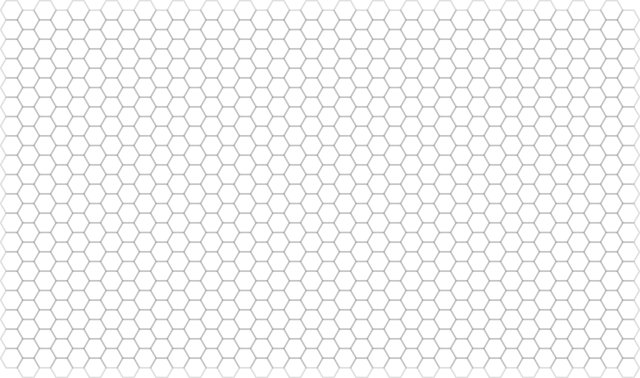
A Shadertoy shader for this pattern:

```glsl
#define COLUMNS 38.0
#define ROWS 19.0
#define MARGIN 0.05        // gap around the grid, in hexagon sides
#define LINE_WIDTH 0.146   // stroke width, in hexagon sides
#define LINE_ALPHA 0.125   // opacity of one stroke; shared edges get two
#define SOFTNESS 0.7       // edge blur, in pixels
#define PAPER vec3(1.0)
#define INK vec3(0.0)

const float APOTHEM = 0.8660254;
const float ROW_PITCH = 2.0 * APOTHEM;
const float COLUMN_PITCH = 1.5;

// Signed distance to a flat-topped hexagon of side 1
float hexDistance(vec2 p) {
    p = abs(p);
    return max(p.y, dot(p, vec2(APOTHEM, 0.5))) - APOTHEM;
}

// Even columns sit half a row higher than odd ones
float columnBase(float column) {
    return APOTHEM * (mod(column, 2.0) < 0.5 ? 2.0 : 1.0);
}

bool insideGrid(vec2 cell) {
    return all(greaterThanEqual(cell, vec2(0.0)))
        && all(lessThan(cell, vec2(COLUMNS, ROWS)));
}

void mainImage(out vec4 fragColor, in vec2 fragCoord) {
    // Fit the whole grid to the canvas, measured in hexagon sides
    vec2 gridSize = vec2(COLUMNS * COLUMN_PITCH + 0.5, (ROWS + 0.5) * ROW_PITCH);
    vec2 canvasSize = gridSize + 2.0 * MARGIN;
    vec2 p = fragCoord / iResolution.xy * canvasSize - MARGIN;
    float blur = SOFTNESS * canvasSize.y / iResolution.y;

    // Overlay the translucent outlines of all nearby hexagons
    float transmission = 1.0;
    float nearColumn = floor((p.x - 1.0) / COLUMN_PITCH + 0.5);
    for (int i = -1; i <= 1; i++) {
        float column = nearColumn + float(i);
        float base = columnBase(column);
        float nearRow = floor((p.y - base) / ROW_PITCH + 0.5);
        for (int j = -1; j <= 1; j++) {
            vec2 cell = vec2(column, nearRow + float(j));
            if (!insideGrid(cell)) continue;
            vec2 center = vec2(1.0, base) + cell * vec2(COLUMN_PITCH, ROW_PITCH);
            float edge = abs(hexDistance(p - center)) - 0.5 * LINE_WIDTH;
            float stroke = 1.0 - smoothstep(-blur, blur, edge);
            transmission *= 1.0 - LINE_ALPHA * stroke;
        }
    }

    fragColor = vec4(mix(INK, PAPER, transmission), 1.0);
}
```
